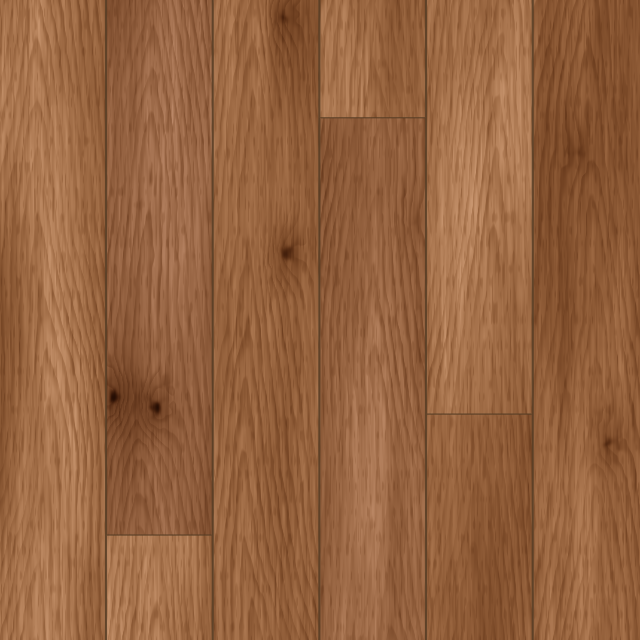
A three.js fragment shader for this texture:

```glsl
// Wooden floor of six long upright oak planks with arched grain, knots and thin dark seams.
varying vec2 vUv;

const float PLANKS = 6.0;
const float SEAM_SHIFT = 0.0010;
const float SEAM_HALF = 0.0013;
const float JOINT_HALF = 0.0007;
const float EDGE_SOFT = 0.0013;
const float RINGS_ACROSS = 13.0;
const float RINGS_ALONG = 9.0;
const float RING_DEPTH = 0.40;
const float FIBRE_DEPTH = 0.30;
const float PORE_DEPTH = 0.26;
const float CLOUD_DEPTH = 1.15;
const vec3 DARK_OAK = vec3(0.530, 0.330, 0.190);
const vec3 LIGHT_OAK = vec3(0.645, 0.442, 0.290);
const vec3 ROSE_OAK = vec3(0.552, 0.357, 0.233);
const vec3 STAIN = vec3(0.70, 0.60, 0.48);
const vec3 SEAM_COLOR = vec3(0.34, 0.24, 0.145);

// Per plank, left to right: first three, then last three
const vec3 JOINT_A = vec3(-1.0, 0.164, -1.0);
const vec3 JOINT_B = vec3(0.816, 0.353, -1.0);
const vec3 UPPER_TONE_A = vec3(0.82, 0.22, 0.42);
const vec3 UPPER_TONE_B = vec3(0.76, 0.82, 0.18);
const vec3 LOWER_TONE_A = vec3(0.82, 0.80, 0.42);
const vec3 LOWER_TONE_B = vec3(0.36, 0.20, 0.18);
const vec3 ROSE_A = vec3(0.0, 0.8, 0.0);
const vec3 ROSE_B = vec3(0.5, 0.0, 0.0);

// Knots: across the plank, height and strength; a main and a second one
const vec3 KNOT_X_A = vec3(0.5, 0.46, 0.70);
const vec3 KNOT_X_B = vec3(0.90, 0.5, 0.71);
const vec3 KNOT_Y_A = vec3(0.5, 0.362, 0.603);
const vec3 KNOT_Y_B = vec3(0.655, 0.5, 0.310);
const vec3 KNOT_POWER_A = vec3(0.0, 1.0, 0.75);
const vec3 KNOT_POWER_B = vec3(0.25, 0.0, 0.6);
const vec3 KNOT2_X_A = vec3(0.5, 0.07, 0.67);
const vec3 KNOT2_X_B = vec3(0.5, 0.5, 0.45);
const vec3 KNOT2_Y_A = vec3(0.5, 0.379, 0.972);
const vec3 KNOT2_Y_B = vec3(0.5, 0.5, 0.762);
const vec3 KNOT2_POWER_A = vec3(0.0, 1.0, 0.55);
const vec3 KNOT2_POWER_B = vec3(0.0, 0.0, 0.4);

float hash(vec2 p) {
  vec3 q = fract(p.xyx * 0.1031);
  q += dot(q, q.yzx + 33.33);
  return fract((q.x + q.y) * q.z);
}

float noise(vec2 p) {
  vec2 i = floor(p), f = fract(p);
  f = f * f * (3.0 - 2.0 * f);
  return mix(mix(hash(i), hash(i + vec2(1.0, 0.0)), f.x),
             mix(hash(i + vec2(0.0, 1.0)), hash(i + vec2(1.0, 1.0)), f.x), f.y);
}

float pick(vec3 a, vec3 b, float i) {
  vec3 k = vec3(0.0, 1.0, 2.0);
  return dot(a, 1.0 - step(0.5, abs(k - i))) + dot(b, 1.0 - step(0.5, abs(k + 3.0 - i)));
}

float line(float d, float halfWidth) {
  return 1.0 - smoothstep(halfWidth - EDGE_SOFT * 0.5, halfWidth + EDGE_SOFT, abs(d));
}

void main() {
  // Plank layout
  float across = (vUv.x + SEAM_SHIFT) * PLANKS;
  float column = clamp(floor(across), 0.0, PLANKS - 1.0);
  float u = across - column;
  float joint = pick(JOINT_A, JOINT_B, column);
  float upper = step(joint, vUv.y);
  float seed = column * 17.0 + upper * 7.0 + 3.0;
  vec2 p = vUv + vec2(seed, seed * 1.7);

  // Knots bend the rings and stain the wood
  float bend = 0.0;
  float stain = 0.0;
  for (int k = 0; k < 2; k++) {
    bool first = k == 0;
    float kx = first ? pick(KNOT_X_A, KNOT_X_B, column) : pick(KNOT2_X_A, KNOT2_X_B, column);
    float ky = first ? pick(KNOT_Y_A, KNOT_Y_B, column) : pick(KNOT2_Y_A, KNOT2_Y_B, column);
    float power = first ? pick(KNOT_POWER_A, KNOT_POWER_B, column) : pick(KNOT2_POWER_A, KNOT2_POWER_B, column);
    vec2 d = vec2((u - kx) / PLANKS, vUv.y - ky);
    d += 0.008 * (vec2(noise(p * 90.0), noise(p * 90.0 + 40.0)) - 0.5);
    bend += power * 3.0 * exp(-dot(d, d * vec2(1400.0, 500.0)));
    stain += power * (0.75 * exp(-dot(d, d * vec2(1300.0, 450.0)))
           + 3.0 * power * exp(-dot(d, d * vec2(24000.0, 14000.0))));
  }

  // Arched growth rings, crowded and faint in places
  float axis = 0.5 + 0.35 * (hash(vec2(seed, 5.0)) - 0.5) + 0.22 * (noise(vec2(seed, p.y * 3.0)) - 0.5);
  float side = sqrt((u - axis) * (u - axis) + 0.002);
  float ring = side * RINGS_ACROSS + vUv.y * RINGS_ALONG + bend;
  ring += 2.2 * noise(p * vec2(9.0, 3.0)) + 0.45 * noise(p * vec2(45.0, 14.0)) + 0.2 * noise(p * vec2(170.0, 50.0));
  float phase = fract(ring);
  float ringLine = smoothstep(0.35, 0.85, phase) * (1.0 - smoothstep(0.87, 1.0, phase)) - 0.3;
  float ringFade = 0.15 + 1.1 * noise(p * vec2(16.0, 4.0) + 9.0);

  // Fibres, pores and slow colour drift
  float fibre = noise(p * vec2(230.0, 7.0)) + noise(p * vec2(460.0, 28.0)) - 1.0;
  float pores = smoothstep(0.62, 0.92, noise(p * vec2(430.0, 50.0) + 21.0)) - 0.16;
  float cloud = 0.65 * noise(p * vec2(11.0, 2.4)) + 0.35 * noise(p * vec2(34.0, 4.0)) - 0.5;

  // Colour
  float tone = mix(pick(LOWER_TONE_A, LOWER_TONE_B, column), pick(UPPER_TONE_A, UPPER_TONE_B, column), upper);
  vec3 color = mix(DARK_OAK, LIGHT_OAK, tone);
  color = mix(color, ROSE_OAK, pick(ROSE_A, ROSE_B, column) * step(tone, 0.55));
  float shade = RING_DEPTH * ringFade * ringLine + FIBRE_DEPTH * fibre + PORE_DEPTH * pores + CLOUD_DEPTH * cloud + stain;
  color *= pow(STAIN, vec3(shade));

  // Seams between planks and joints at their ends
  float nearest = clamp(floor(across + 0.5), 1.0, PLANKS - 1.0);
  float seam = 0.85 * line((across - nearest) / PLANKS, SEAM_HALF);
  seam = max(seam, 0.8 * line(vUv.y - joint, JOINT_HALF));
  gl_FragColor = vec4(mix(color, SEAM_COLOR, seam), 1.0);
}
```
